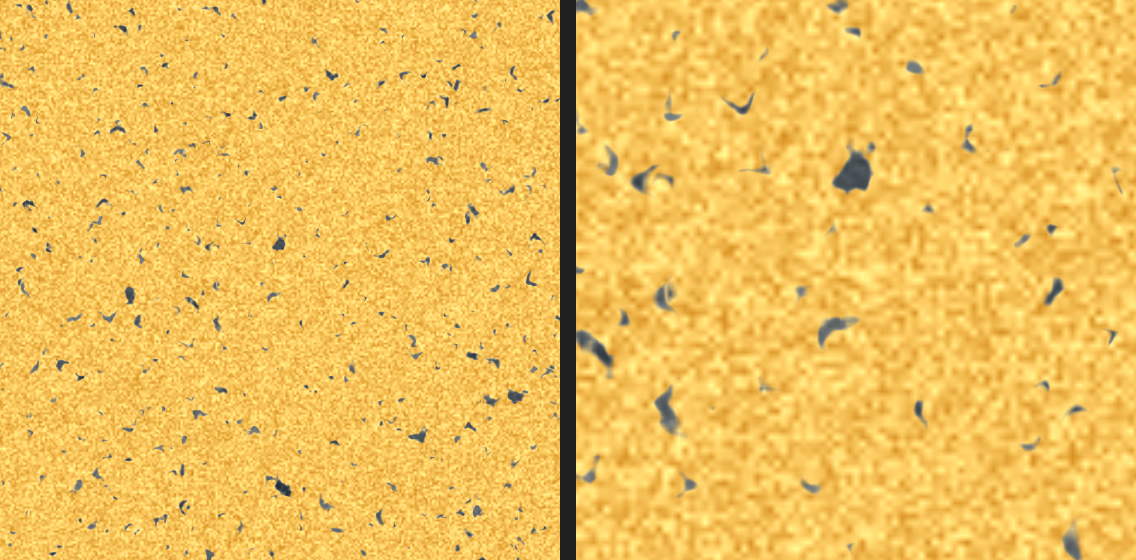
Left, the full canvas; right, a detail of the centre.
This texture is drawn by a Shadertoy shader. Its source:

```glsl
// Golden sandy surface with fine grain and scattered, ragged slate flecks.

const vec3 GOLD  = vec3(0.974, 0.776, 0.360);
const vec3 GRAIN_TINT = vec3(0.27, 0.45, 0.48);
const vec3 SLATE = vec3(0.44, 0.47, 0.49);
const vec3 COAL  = vec3(0.13, 0.18, 0.23);

const float GRAIN_CELLS = 256.0;
const float EDGE_SOFTNESS = 0.0018;

// Hashes
float hash(vec2 p, float seed) {
    vec3 q = fract(vec3(p.xyx + seed * 7.31) * vec3(0.1031, 0.1030, 0.0973));
    q += dot(q, q.yzx + 33.33);
    return fract((q.x + q.y) * q.z);
}

vec2 hash2(vec2 p, float seed) {
    return vec2(hash(p, seed), hash(p, seed + 5.7));
}

// Two averaged hashes cluster the values around one half
float softHash(vec2 p, float seed) {
    return 0.5 * (hash(p, seed) + hash(p, seed + 3.9));
}

// Bilinear value noise
float valueNoise(vec2 p, float seed) {
    vec2 i = floor(p), f = fract(p);
    float low  = mix(softHash(i, seed), softHash(i + vec2(1, 0), seed), f.x);
    float high = mix(softHash(i + vec2(0, 1), seed), softHash(i + vec2(1, 1), seed), f.x);
    return mix(low, high, f.y);
}

// Approximate distance to a bent ellipse
float bentEllipse(vec2 p, vec2 radii, float angle, float bend) {
    float c = cos(angle), s = sin(angle);
    p = vec2(c * p.x + s * p.y, c * p.y - s * p.x);
    p.y += bend * (p.x * p.x / radii.x - 0.4 * radii.x);
    return (length(p / radii) - 1.0) * radii.y;
}

// One scattered layer: x is coverage, y is darkness
vec2 fleckLayer(vec2 uv, float cells, float density, vec2 radii, float ragged, float seed) {
    vec2 home = floor(uv * cells);
    vec2 result = vec2(0.0);
    for (int y = -1; y <= 1; y++) {
        for (int x = -1; x <= 1; x++) {
            vec2 id = home + vec2(x, y);
            if (hash(id, seed) > density) continue;
            vec2 center = (id + hash2(id, seed + 11.0)) / cells;
            vec2 shape = hash2(id, seed + 23.0);
            float angle = 6.2832 * hash(id, seed + 31.0);
            float size = mix(0.6, 1.25, shape.x);
            float d = bentEllipse(uv - center, radii * size, angle, 1.6 * (shape.y - 0.5));
            d += ragged;
            float coverage = smoothstep(EDGE_SOFTNESS, -EDGE_SOFTNESS, d);
            float tone = hash(id, seed + 43.0);
            float depth = smoothstep(0.0005, -0.004, d);
            result = max(result, coverage * vec2(1.0, depth * tone));
        }
    }
    return result;
}

void mainImage(out vec4 fragColor, in vec2 fragCoord) {
    vec2 uv = fragCoord / iResolution.y;

    // Sandy ground
    float grain = valueNoise(uv * GRAIN_CELLS, 1.0) - 0.5;
    float mottle = valueNoise(uv * 85.0, 2.0) - 0.5;
    vec3 color = GOLD + GRAIN_TINT * (grain + 0.15 * mottle);

    // Torn outlines shared by all flecks
    vec2 warp = vec2(valueNoise(uv * 110.0, 3.0), valueNoise(uv * 110.0, 4.0)) - 0.5;
    vec2 torn = uv + 0.010 * warp;
    float ragged = 0.007 * (valueNoise(uv * 190.0, 5.0) - 0.5);

    // Specks, slivers and chips
    vec2 fleck = fleckLayer(torn, 26.0, 0.42, vec2(0.0046, 0.0026), ragged, 10.0);
    fleck = max(fleck, fleckLayer(torn, 13.0, 0.50, vec2(0.0105, 0.0040), ragged, 20.0));
    fleck = max(fleck, fleckLayer(torn, 5.0, 0.36, vec2(0.0145, 0.0075), 1.5 * ragged, 30.0));

    vec3 stone = mix(SLATE, COAL, fleck.y) + 0.15 * grain;
    color = mix(color, stone, 0.95 * fleck.x);
    fragColor = vec4(clamp(color, 0.0, 1.0), 1.0);
}
```
